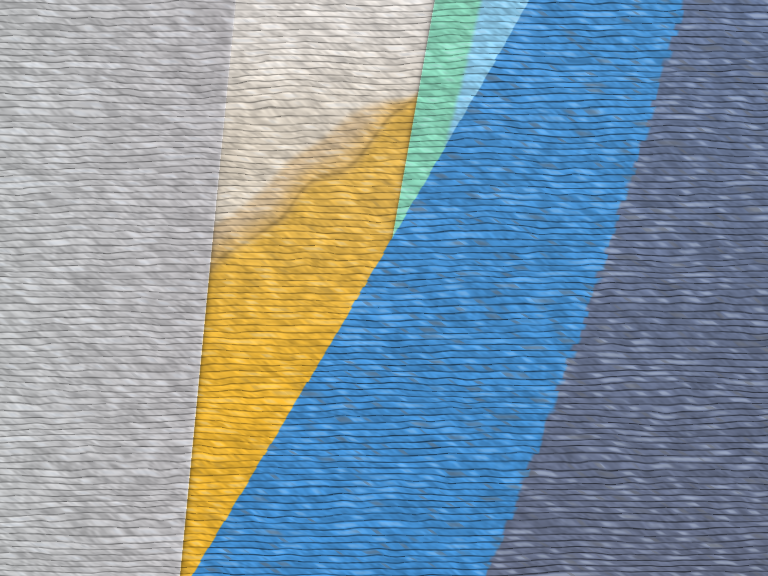
Give the GLSL for this background, as a Shadertoy shader.

```glsl
// Woven wall covering: slanted colour panels crossed by rows of twisted yarn.
// Panels are layered left to right by edge curves; each yarn row gets a rounded
// profile, slanted fibres, uneven tone and scattered flecks.

float hash(vec2 p) {
    p = fract(p * vec2(0.1031, 0.1137));
    p += dot(p, p.yx + 33.33);
    return fract((p.x + p.y) * p.x * 7.31 + p.y * 5.17);
}

float noise(vec2 p) {
    vec2 i = floor(p), f = fract(p);
    f = f * f * (3.0 - 2.0 * f);
    return mix(mix(hash(i), hash(i + vec2(1, 0)), f.x),
               mix(hash(i + vec2(0, 1)), hash(i + vec2(1, 1)), f.x), f.y);
}

// Soft coverage of everything to the right of an edge
float rightOf(float distanceToEdge, float softness) {
    return smoothstep(-softness, softness, distanceToEdge);
}

// Thin shadow that fades away on the positive side of an edge
float contactShadow(float d, float width) {
    return step(0.0, d) * exp(-max(d, 0.0) / width);
}

void mainImage(out vec4 fragColor, in vec2 fragCoord) {
    vec2 p = fragCoord / iResolution.y;
    p.x *= 4.0 / 3.0 * iResolution.y / iResolution.x;
    float pixel = 1.0 / iResolution.y;

    // Yarn rows, gently bent and of uneven thickness
    float rowPos = p.y * 88.0 + 0.9 * noise(p * vec2(6.0, 18.0))
                 + 0.35 * noise(p * vec2(32.0, 50.0));
    float row = floor(rowPos);
    float across = fract(rowPos);
    float rowHash = hash(vec2(row, 7.0));

    // Panel edges, stepping slightly from row to row
    float x = p.x + (rowHash - 0.5) * 0.003;
    float y = p.y;
    float greyD = p.x - (0.3125 + 0.0972 * y);
    float greenD = p.x - (0.576 + 0.179 * y);
    float skyD = x - (0.590 + 0.247 * y);
    float blueD = x - (0.333 + 0.602 * y - 0.015 * y * y);
    float navyD = x - (0.8455 + 0.405 * y - 0.0617 * y * y)
                + (noise(vec2(p.x * 60.0, row)) - 0.5) * 0.014;

    // Grey panel, then cream fading through tan into yellow
    vec3 grey = mix(vec3(0.70, 0.705, 0.71), vec3(0.68, 0.67, 0.68), p.x * 2.5);
    float ragged = (noise(p * vec2(13.0, 9.0)) - 0.5) * 0.045;
    float slope = y - 0.514 - 0.889 * (p.x - 0.365) + ragged;
    float bulge = 0.085 * smoothstep(0.74, 0.60, p.x);
    vec3 cream = mix(vec3(0.80, 0.76, 0.70), vec3(0.82, 0.80, 0.78), smoothstep(0.7, 1.0, y));
    vec3 tan = mix(vec3(0.80, 0.66, 0.41), vec3(0.77, 0.68, 0.55), smoothstep(0.0, 0.06, slope));
    vec3 yellow = mix(vec3(0.86, 0.66, 0.20), vec3(0.82, 0.66, 0.32), smoothstep(0.25, 0.75, y));
    vec3 warm = mix(yellow, tan, smoothstep(-0.025, 0.012, slope));
    warm = mix(warm, cream, smoothstep(-0.012, 0.014, slope - bulge));
    warm *= 1.0 - 0.14 * exp(-pow(slope / 0.006, 2.0));
    warm *= 1.0 - 0.40 * contactShadow(greyD, 0.005) * smoothstep(0.9, 0.4, y);
    warm *= 1.0 - 0.35 * contactShadow(-greenD, 0.004);

    // Stack the panels
    vec3 color = mix(grey, warm, rightOf(greyD, pixel));
    color += 0.10 * contactShadow(-greyD, 0.004);
    color = mix(color, vec3(0.50, 0.77, 0.67), rightOf(greenD, pixel));
    color = mix(color, vec3(0.53, 0.75, 0.87), rightOf(skyD, 0.006));
    vec3 blue = mix(vec3(0.25, 0.52, 0.76), vec3(0.28, 0.54, 0.77), y);
    color = mix(color, blue, rightOf(blueD, 1.2 * pixel));
    vec3 navy = mix(vec3(0.38, 0.41, 0.50), vec3(0.39, 0.45, 0.57), y);
    float navyMask = rightOf(navyD, 0.004);
    color = mix(color, navy, navyMask);
    float blueMask = rightOf(blueD, pixel);

    // Rounded yarn with slanted twist and finer fibres
    float profile = sin(3.14159 * across);
    float along = p.x * 52.0 + across * 0.9 + rowHash * 60.0;
    float twist = noise(vec2(along, row * 3.0));
    float fibre = noise(vec2(p.x * 150.0 + across * 2.0, rowPos * 2.3));
    float streak = noise(vec2(p.x * 14.0 + rowHash * 40.0, row * 2.0));
    float gap = 1.0 - smoothstep(0.05, 0.60, profile);
    float depth = mix(0.28, 0.42, blueMask) * (0.5 + 0.8 * streak);
    float light = 1.06 - depth * gap;
    light += 0.20 * (twist - 0.5) + 0.18 * (fibre - 0.5) + 0.10 * (streak - 0.5);
    light += 0.07 * (across - 0.5);
    color *= light;

    // Pale glints on the crown of the yarn
    float glint = smoothstep(0.60, 0.95, twist) * smoothstep(0.5, 1.0, profile);
    color = mix(color, vec3(0.80, 0.85, 0.91), glint * mix(0.24, 0.36, navyMask));

    // Grey-brown flecks, strongest on the blue cloth
    float fleck = smoothstep(0.80, 0.93, noise(vec2(p.x * 62.0 + across, row * 5.0 + 31.0)));
    color = mix(color, vec3(0.42, 0.43, 0.45), fleck * profile * (0.12 + 0.40 * blueMask));

    fragColor = vec4(clamp(color, 0.0, 1.0), 1.0);
}
```
